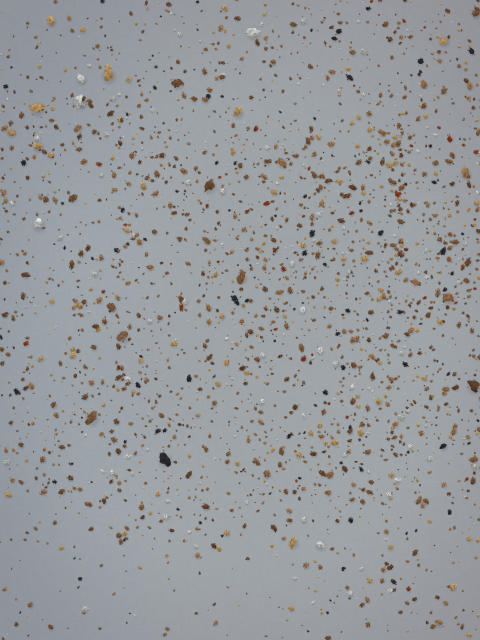
Give the GLSL for this texture, as a Shadertoy shader.

```glsl
// Sandy crumbs scattered over a pale grey sheet, gathered along two vertical streaks.

// Integer hash: three random values in 0..1 per cell and seed
vec3 hash3(vec2 cell, float seed) {
    uvec3 v = uvec3(ivec3(vec3(cell, seed) + 64.0));
    v = v * 1664525u + 1013904223u;
    v.x += v.y * v.z; v.y += v.z * v.x; v.z += v.x * v.y;
    v ^= v >> 16u;
    v.x += v.y * v.z; v.y += v.z * v.x; v.z += v.x * v.y;
    return vec3(v >> 8u) / 16777216.0;
}

float noise(vec2 p, float seed) {
    vec2 i = floor(p), f = fract(p);
    f = f * f * (3.0 - 2.0 * f);
    float low = mix(hash3(i, seed).x, hash3(i + vec2(1, 0), seed).x, f.x);
    float high = mix(hash3(i + vec2(0, 1), seed).x, hash3(i + vec2(1, 1), seed).x, f.x);
    return mix(low, high, f.y);
}

float bump(float x, float center, float width) {
    float t = (x - center) / width;
    return exp(-t * t);
}

// Strong streak at the right, weak one at the left
float streakDensity(vec2 p) {
    float right = bump(p.x, 0.609 + 0.018 * p.y, 0.014);
    right *= 0.22 + 0.7 * bump(p.y, 0.64, 0.2) + 0.6 * bump(p.y, 0.095, 0.035);
    float left = 0.28 * bump(p.x, 0.19, 0.014) * smoothstep(0.05, 0.2, p.y) * smoothstep(0.9, 0.7, p.y);
    return (right + left) * smoothstep(0.25, 0.7, noise(p * 32.0, 3.0));
}

// Loose scatter, thinner at the bottom, the top and the left
float scatterDensity(vec2 p) {
    float band = smoothstep(0.04, 0.42, p.y) * (1.0 - 0.55 * smoothstep(0.72, 1.0, p.y));
    float patches = 0.45 + 1.1 * noise(p * 13.0, 7.0);
    return mix(0.2, 0.85, band) * mix(0.6, 1.1, p.x / 0.75) * patches;
}

vec3 grainColor(float kind, float tone) {
    vec3 brown = mix(vec3(0.36, 0.25, 0.18), vec3(0.61, 0.46, 0.32), tone);
    if (kind < 0.06) return vec3(0.17, 0.17, 0.19);                       // black grit
    if (kind < 0.09) return vec3(0.50, 0.22, 0.13);                       // rust
    if (kind < 0.18) return mix(vec3(0.68, 0.69, 0.66), vec3(0.77), tone); // pale flakes
    if (kind < 0.33) return vec3(0.69, 0.56, 0.36);                       // ochre
    return brown;
}

// One layer of grains, one candidate per jittered cell
void addGrains(inout vec3 color, vec2 p, float size, vec2 radii, float amount, float streakShare, float seed) {
    float soft = 0.75 / iResolution.y + 0.0003;
    vec2 home = floor(p / size);
    for (int j = -1; j <= 1; j++)
    for (int i = -1; i <= 1; i++) {
        vec2 cell = home + vec2(i, j);
        vec3 place = hash3(cell, seed);
        vec2 center = (cell + 0.1 + 0.8 * place.xy) * size;
        float chance = mix(scatterDensity(center), streakDensity(center), streakShare);
        if (place.z > chance * amount) continue;

        vec3 look = hash3(cell, seed + 1.0);
        vec3 form = hash3(cell, seed + 2.0);
        float radius = mix(radii.x, radii.y, look.x * look.x);
        float turn = 6.2832 * form.x;
        vec2 axis = vec2(cos(turn), sin(turn));
        vec2 offset = p - center;
        vec2 q = vec2(dot(offset, axis), dot(offset, vec2(-axis.y, axis.x))) / radius;
        q *= vec2(mix(0.65, 1.0, form.y), 1.15);

        // Ragged outline, contact shadow and light from above
        float rough = noise(q * 1.8 + 20.0 * form.yz, seed);
        float edge = (length(q) - 0.65 - 0.75 * rough) * radius;
        float shadow = smoothstep(1.9, 0.4, length(offset / radius + vec2(-0.2, 0.45)));
        color *= 1.0 - 0.13 * shadow;
        vec3 grain = grainColor(look.y, look.z);
        grain *= 0.93 + 0.16 * clamp(offset.y / radius, -1.0, 1.0);
        grain *= 0.8 + 0.4 * noise(q * 3.0 + 9.0 * form.xy, seed + 3.0);
        color = mix(color, grain, smoothstep(soft, -soft, edge));
    }
}

void mainImage(out vec4 fragColor, in vec2 fragCoord) {
    vec2 p = fragCoord / iResolution.y;

    // Sheet: soft vignette, cooler at the left, with faint mottling
    float rim = smoothstep(0.32, 0.72, length((p - vec2(0.4, 0.48)) * vec2(1.25, 1.0)));
    vec3 color = mix(vec3(0.625, 0.645, 0.66), vec3(0.565, 0.57, 0.595), rim);
    color += vec3(-0.012, 0.0, 0.01) * smoothstep(0.4, 0.0, p.x);
    color += 0.012 * (noise(p * 5.0, 11.0) - 0.5) + 0.012 * (noise(p * 240.0, 12.0) - 0.5);

    // Dust, grains, streak clumps and crumbs
    addGrains(color, p, 0.010, vec2(0.0007, 0.0019), 0.50, 0.15, 20.0);
    addGrains(color, p, 0.015, vec2(0.0018, 0.0042), 0.62, 0.0, 30.0);
    addGrains(color, p, 0.009, vec2(0.0020, 0.0042), 0.85, 1.0, 40.0);
    addGrains(color, p, 0.045, vec2(0.0038, 0.0085), 0.38, 0.2, 50.0);

    fragColor = vec4(color, 1.0);
}
```
